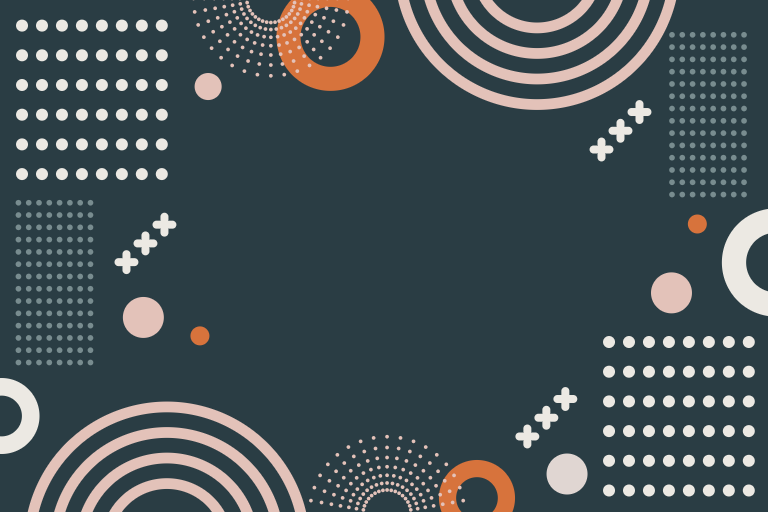
A WebGL 2 fragment shader for this background:

```glsl
#version 300 es
precision highp float;

uniform vec2 u_resolution;
out vec4 outColor;

const vec3 SLATE = vec3(0.165, 0.239, 0.267);
const vec3 PINK = vec3(0.89, 0.76, 0.725);
const vec3 CREAM = vec3(0.925, 0.914, 0.89);
const vec3 ORANGE = vec3(0.845, 0.45, 0.235);
const vec3 MIST = vec3(0.47, 0.55, 0.56);
const vec3 PALE = vec3(0.88, 0.84, 0.825);
const float TAU = 6.28319;

float disc(vec2 p, float radius) {
    return length(p) - radius;
}

float ring(vec2 p, float radius, float halfWidth) {
    return abs(length(p) - radius) - halfWidth;
}

// Evenly spaced rings around one centre
float ringSet(vec2 p, float innerRadius, float pitch, float halfWidth) {
    float index = clamp(round((length(p) - innerRadius) / pitch), 0.0, 3.0);
    return ring(p, innerRadius + index * pitch, halfWidth);
}

// Bounded lattice of dots growing up and right from its first dot
float dotGrid(vec2 p, vec2 pitch, vec2 count, float radius) {
    vec2 cell = clamp(round(p / pitch), vec2(0.0), count - 1.0);
    return disc(p - cell * pitch, radius);
}

float roundedPlus(vec2 p, float arm, float radius) {
    p = abs(p);
    p = vec2(max(p.x, p.y), min(p.x, p.y));
    return length(vec2(max(p.x - arm, 0.0), p.y)) - radius;
}

// Three plus signs climbing diagonally
float plusTrail(vec2 p, vec2 stride) {
    float d = 1.0;
    for (int i = 0; i < 3; i++) {
        d = min(d, roundedPlus(p - stride * float(i), 0.0155, 0.0078));
    }
    return d;
}

// Dots along spokes, with ring gaps widening outward
float dotBurst(vec2 p, float spokes, float radius) {
    float sector = TAU / spokes;
    float angle = atan(p.y, p.x);
    angle -= sector * round(angle / sector);
    vec2 q = length(p) * vec2(cos(angle), sin(angle));
    float d = 1.0;
    for (int i = 0; i < 7; i++) {
        float k = float(i);
        float orbit = 0.047 + 0.0129 * k + 0.00074 * k * k;
        d = min(d, disc(q - vec2(orbit, 0.0), radius));
    }
    return d;
}

void paint(inout vec3 color, vec3 ink, float d, float pixel) {
    color = mix(color, ink, clamp(0.5 - d / pixel, 0.0, 1.0));
}

void main() {
    vec2 p = gl_FragCoord.xy / u_resolution * vec2(1.5, 1.0);
    float pixel = 1.0 / u_resolution.y;
    vec3 color = SLATE;

    // Dot lattices
    vec2 widePitch = vec2(0.039, 0.058);
    vec2 finePitch = vec2(0.0201, 0.024);
    float wide = min(dotGrid(p - vec2(0.043, 0.66), widePitch, vec2(8.0, 6.0), 0.0117),
                     dotGrid(p - vec2(1.1895, 0.042), widePitch, vec2(8.0, 6.0), 0.0117));
    float fine = min(dotGrid(p - vec2(0.036, 0.292), finePitch, vec2(8.0, 14.0), 0.0055),
                     dotGrid(p - vec2(1.3125, 0.62), finePitch, vec2(8.0, 14.0), 0.0055));
    paint(color, CREAM, wide, pixel);
    paint(color, MIST, fine, pixel);

    // Concentric arches on the top and bottom edges
    float arches = min(ringSet(p - vec2(1.049, 1.0645), 0.119, 0.0499, 0.0105),
                       ringSet(p - vec2(0.326, -0.0635), 0.119, 0.0499, 0.0105));
    paint(color, PINK, arches, pixel);

    // Thick rings
    float orangeRings = min(ring(p - vec2(0.6455, 0.928), 0.082, 0.0235),
                            ring(p - vec2(0.9316, 0.0273), 0.0575, 0.0168));
    float creamRings = min(ring(p - vec2(1.5156, 0.4873), 0.082, 0.0237),
                           ring(p - vec2(0.003, 0.1875), 0.057, 0.0172));
    paint(color, ORANGE, orangeRings, pixel);
    paint(color, CREAM, creamRings, pixel);

    // Dot bursts overlapping the orange rings
    float bursts = min(dotBurst(p - vec2(0.529, 1.003), 36.0, 0.0036),
                       dotBurst(p - vec2(0.756, -0.004), 36.0, 0.0036));
    paint(color, PINK, bursts, pixel);

    // Solid discs
    float pinkDiscs = min(disc(p - vec2(0.4065, 0.831), 0.0264),
                          min(disc(p - vec2(0.28, 0.38), 0.04), disc(p - vec2(1.3115, 0.428), 0.04)));
    float orangeDiscs = min(disc(p - vec2(0.3905, 0.344), 0.0185),
                            disc(p - vec2(1.362, 0.5625), 0.0185));
    paint(color, PINK, pinkDiscs, pixel);
    paint(color, ORANGE, orangeDiscs, pixel);
    paint(color, PALE, disc(p - vec2(1.1075, 0.0742), 0.04), pixel);

    // Plus signs
    vec2 stride = vec2(0.0371, 0.0366);
    float pluses = min(plusTrail(p - vec2(0.247, 0.488), stride),
                       min(plusTrail(p - vec2(1.1748, 0.708), stride),
                           plusTrail(p - vec2(1.03, 0.1475), stride)));
    paint(color, CREAM, pluses, pixel);

    outColor = vec4(color, 1.0);
}
```
